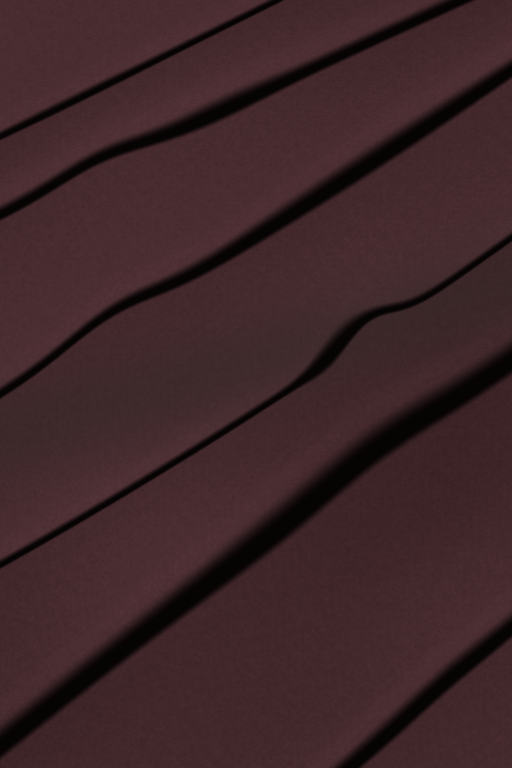
Reproduce this texture procedurally as a WebGL 2 fragment shader.

```glsl
#version 300 es
precision highp float;
// Dark plum crepe fabric laid in diagonal, gently rippled pleats.
uniform vec2 u_resolution;
out vec4 outColor;

// All lengths are fractions of the canvas height.
const int FOLDS = 6;
// Height at the left side, slope
const vec2 LINE[FOLDS] = vec2[](
  vec2(0.822, 0.50), vec2(0.720, 0.465), vec2(0.486, 0.635),
  vec2(0.264, 0.64), vec2(0.030, 0.752), vec2(-0.390, 0.86));
// Bow, ripple height, ripple centre, ripple radius
const vec4 RIPPLE[FOLDS] = vec4[](
  vec4(-0.003, 0.000, 0.20, 0.10), vec4(0.002, 0.013, 0.13, 0.075),
  vec4(-0.005, 0.019, 0.145, 0.08), vec4(-0.013, 0.027, 0.475, 0.05),
  vec4(0.008, 0.013, 0.49, 0.10), vec4(0.000, 0.004, 0.58, 0.06));
// Shadow width, swell of the shadow, swell centre, swell radius
const vec4 SHADOW[FOLDS] = vec4[](
  vec4(0.004, 0.002, 0.10, 0.10), vec4(0.010, 0.007, 0.29, 0.08),
  vec4(0.007, 0.013, 0.48, 0.24), vec4(0.005, 0.018, 0.435, 0.035),
  vec4(0.026, 0.009, 0.40, 0.15), vec4(0.018, 0.003, 0.55, 0.10));

const vec3 BLACK = vec3(0.025, 0.010, 0.012);
const vec3 DEEP_PLUM = vec3(0.215, 0.125, 0.135);
const vec3 LIT_PLUM = vec3(0.355, 0.222, 0.240);
const vec3 GREY_BROWN = vec3(0.215, 0.155, 0.155);
const float MAX_REACH = 0.2;
const float GRAIN_CELLS = 430.0;
const float GRAIN_DEPTH = 0.17;

float hash(vec2 p) {
  return fract(sin(dot(p, vec2(127.1, 311.7))) * 43758.5453);
}

float noise(vec2 p) {
  vec2 i = floor(p), f = fract(p);
  f = f * f * (3.0 - 2.0 * f);
  return mix(mix(hash(i), hash(i + vec2(1, 0)), f.x),
             mix(hash(i + vec2(0, 1)), hash(i + vec2(1, 1)), f.x), f.y);
}

float bell(float x, float radius) {
  x /= radius;
  return exp(-x * x);
}

float foldHeight(int k, float x) {
  vec4 r = RIPPLE[k];
  float bow = r.x * 9.0 * x * (0.667 - x);
  return LINE[k].x + LINE[k].y * x + bow + r.y * bell(x - r.z, r.w);
}

float shadowWidth(int k, float x) {
  vec4 s = SHADOW[k];
  return s.x + s.y * bell(x - s.z, s.w);
}

void main() {
  vec2 p = gl_FragCoord.xy / u_resolution.y;
  float above = MAX_REACH, below = MAX_REACH;
  float light = 1.0, lip = 0.0;

  // Rolled lip above each fold, soft shadow below it
  for (int k = 0; k < FOLDS; k++) {
    float d = p.y - foldHeight(k, p.x);
    float w = shadowWidth(k, p.x);
    if (d > 0.0) below = min(below, d);
    else above = min(above, -d);
    float roll = smoothstep(0.15 * w, 1.1 * w + 0.005, d);
    float penumbra = smoothstep(0.4 * w, 0.8 * w + 0.003, -d);
    light *= max(roll, penumbra);
    lip += bell(d - 1.4 * w - 0.012, 0.014);
  }

  // Each pleat brightens towards its lower lip
  float across = above / (above + below);
  vec2 along = vec2(p.x * 0.85 + p.y * 0.53, p.y * 0.85 - p.x * 0.53);
  float drape = noise(along * vec2(3.0, 7.0) + 4.0);
  float shade = 0.07 + 0.30 * across + 0.34 * drape + 0.10 * lip;
  shade += 0.22 * (0.33 - p.x);

  // Crepe grain
  float grain = noise(p * GRAIN_CELLS) + 0.6 * noise(along * GRAIN_CELLS * 0.5) - 0.8;
  shade += GRAIN_DEPTH * grain;

  // Greyer hollow running through the middle pleats
  float hollow = bell(p.y - 0.43 - 0.30 * p.x, 0.065);
  vec3 cloth = mix(DEEP_PLUM, LIT_PLUM, shade);
  cloth = mix(cloth, GREY_BROWN * (1.0 + 0.35 * GRAIN_DEPTH * grain), 0.6 * hollow);
  outColor = vec4(mix(BLACK, cloth, light), 1.0);
}
```
